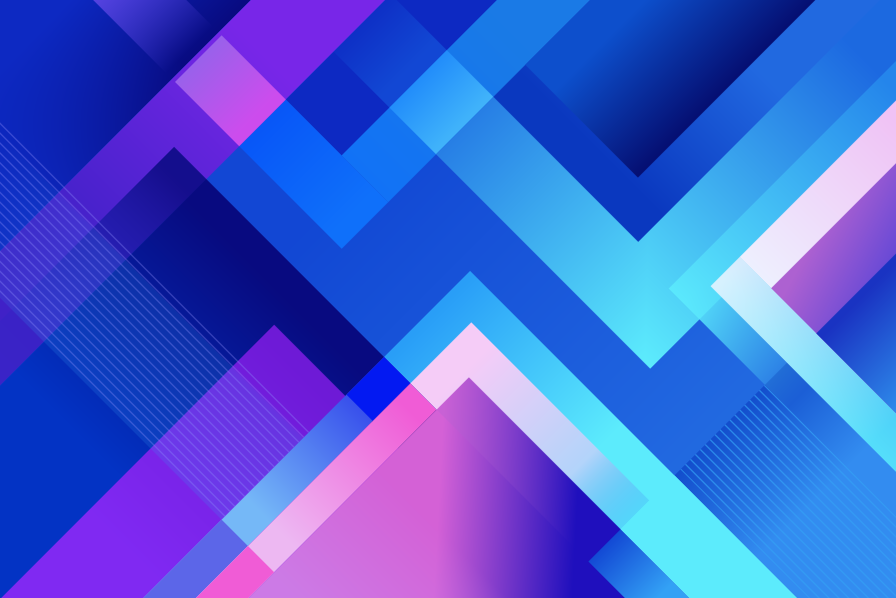
Write a Shadertoy shader that draws this background.

```glsl
const float FAR = 9.0;
const vec3 NAVY = vec3(0.03, 0.04, 0.50);
const vec3 ROYAL = vec3(0.05, 0.16, 0.76);
const vec3 BLUE = vec3(0.07, 0.28, 0.83);
const vec3 COBALT = vec3(0.13, 0.41, 0.88);
const vec3 AZURE = vec3(0.06, 0.44, 0.98);
const vec3 SKY = vec3(0.20, 0.63, 0.96);
const vec3 CYAN = vec3(0.36, 0.92, 0.99);
const vec3 VIOLET = vec3(0.47, 0.15, 0.91);
const vec3 ORCHID = vec3(0.68, 0.38, 0.82);
const vec3 PINK = vec3(0.94, 0.36, 0.84);
const vec3 BLUSH = vec3(0.96, 0.80, 0.97);

float ramp(float x, float a, float b) { return clamp((x - a) / (b - a), 0.0, 1.0); }

float above(float x, float a, float w) { return smoothstep(a - w, a + w, x); }

float band(float x, float a, float b, float w) { return above(x, a, w) - above(x, b, w); }

// Rectangle on the diagonal axes: r = (min x, max x, min y, max y)
float cell(vec2 q, vec4 r, float w) {
    return band(q.x, r.x, r.y, w) * band(q.y, r.z, r.w, w);
}

vec3 fill(vec3 base, vec3 a, vec3 b, float t, float mask) {
    return mix(base, mix(a, b, t), mask);
}

// Thin repeated lines running along one diagonal
float stripes(float x, float pitch, float w) {
    float dist = abs(fract(x / pitch) - 0.5) * pitch;
    return 1.0 - smoothstep(0.0, 0.0015 + w, dist);
}

vec3 upperLeft(vec3 col, vec2 q, float w) {
    // Corner, pale strip and violet ribbon
    col = fill(col, ROYAL, NAVY, ramp(q.x, 0.12, 0.42) * ramp(q.y, -0.3, 0.2), 1.0 - above(q.x, 0.42, w));
    col = mix(col, vec3(0.38, 0.28, 0.90), cell(q, vec4(-FAR, 0.42, 0.156, 0.312), w) * ramp(q.x, 0.40, 0.12));
    col = fill(col, vec3(0.25, 0.13, 0.78), VIOLET, ramp(q.y, -0.3, 0.35), band(q.x, 0.42, 0.645, w));
    // Dark slab
    float cover = mix(mix(0.1, 0.85, ramp(q.y, -0.5, 0.0)), 1.0, above(q.x, 0.645, w));
    col = fill(col, vec3(0.01, 0.20, 0.77), NAVY, ramp(q.y, -0.6, -0.02), cell(q, vec4(0.537, FAR, -FAR, 0.046), w) * cover);
    // Bright blue V with its dark heart
    col = fill(col, ROYAL, BLUE, band(q.y, 0.472, 0.664, w) * ramp(q.x, 0.6, 0.8), cell(q, vec4(0.645, 0.832, 0.312, FAR), w));
    col = fill(col, vec3(0.03, 0.34, 0.97), AZURE, ramp(q.x, 0.65, 0.95), cell(q, vec4(0.645, 0.988, 0.156, 0.312), w));
    col = fill(col, AZURE, vec3(0.10, 0.48, 0.90), ramp(q.y, 0.2, 0.8), cell(q, vec4(0.832, 0.988, 0.312, FAR), w));
    col = fill(col, vec3(0.13, 0.55, 0.98), vec3(0.25, 0.70, 0.98), ramp(q.x, 0.83, 0.98), cell(q, vec4(0.832, 0.988, 0.472, 0.664), w));
    return fill(col, vec3(0.60, 0.38, 0.92), vec3(0.80, 0.30, 0.93), ramp(q.x, 0.43, 0.62), cell(q, vec4(0.43, 0.645, 0.156, 0.312), w));
}

vec3 upperRight(vec3 col, vec2 q, float w) {
    // Luminous V
    float glow = min(ramp(q.x, 0.85, 1.68), ramp(q.y, 1.35, 0.48));
    col = fill(col, vec3(0.11, 0.41, 0.88), CYAN, glow, cell(q, vec4(0.988, 1.705, 0.472, FAR), w));
    // Shaded inner steps
    col = fill(col, vec3(0.04, 0.22, 0.75), COBALT, ramp(q.y, 0.75, 1.15), cell(q, vec4(0.988, 1.473, 0.664, FAR), w));
    return fill(col, vec3(0.05, 0.31, 0.80), vec3(0.02, 0.06, 0.45), ramp(q.x, 1.08, 1.36), cell(q, vec4(0.988, 1.365, 0.771, FAR), w));
}

vec3 rightChevron(vec3 col, vec2 q, float w) {
    // Lower corner with its shadow and lines
    float corner = cell(q, vec4(1.924, FAR, 0.334, FAR), w);
    col = fill(col, vec3(0.07, 0.30, 0.80), vec3(0.20, 0.55, 0.94), ramp(q.x, 1.92, 2.2), corner);
    col = mix(col, SKY, 0.7 * cell(q, vec4(1.924, FAR, 0.354, 0.637), w) * stripes(q.y, 0.0165, w));
    // Cyan rim, pale arm and orchid heart
    float fade = max(above(q.y, 0.711, w), ramp(q.x, 2.0, 1.65));
    col = fill(col, CYAN, vec3(0.14, 0.52, 0.92), ramp(q.y, 0.62, 1.35), cell(q, vec4(1.602, FAR, 0.637, FAR), w) * fade);
    fade = max(above(q.y, 0.809, w), 0.85 * ramp(q.x, 2.2, 1.68));
    col = fill(col, vec3(0.93, 0.96, 1.0), vec3(0.94, 0.76, 0.96), ramp(q.y, 0.75, 1.3), cell(q, vec4(1.668, FAR, 0.711, FAR), w) * fade);
    col = fill(col, ORCHID, vec3(0.36, 0.27, 0.84), ramp(q.x + 0.3 * q.y, 2.05, 2.28), cell(q, vec4(1.773, FAR, 0.809, FAR), w));
    return fill(col, vec3(0.10, 0.20, 0.76), SKY, ramp(q.x, 1.94, 2.25), cell(q, vec4(1.924, FAR, 0.809, FAR), w));
}

vec3 lowerLeft(vec3 col, vec2 q, float w) {
    // Violet slab crossed by a lined ribbon
    col = fill(col, vec3(0.50, 0.16, 0.95), vec3(0.43, 0.10, 0.84), ramp(q.y, -0.7, -0.1), cell(q, vec4(1.002, FAR, -FAR, -0.084), w));
    float ribbon = cell(q, vec4(0.2, 1.24, -0.498, -0.225), w) * ramp(q.x, 0.2, 0.6);
    col = mix(col, SKY, 0.17 * ribbon);
    float lines = cell(q, vec4(0.1, 1.24, -0.498, -0.2), w) * stripes(q.y, 0.0165, w);
    return mix(col, vec3(0.55, 0.55, 0.98), 0.35 * lines);
}

vec3 centrePeak(vec3 col, vec2 q, float w) {
    // Cyan outer peak and its tinted left arm
    col = fill(col, vec3(0.16, 0.62, 0.97), CYAN, ramp(q.x, 1.25, 1.75), cell(q, vec4(1.24, FAR, 0.046, 0.334), w));
    float leftArm = cell(q, vec4(1.24, 1.328, -FAR, 0.046), w);
    col = fill(col, vec3(0.20, 0.28, 0.92), vec3(0.46, 0.72, 0.97), ramp(q.y, -0.05, -0.42), leftArm);
    col = mix(col, vec3(0.36, 0.40, 0.91), leftArm * (1.0 - above(q.y, -0.498, w)));
    col = mix(col, vec3(0.01, 0.10, 0.95), leftArm * above(q.y, -0.08, w));
    // Blush middle peak
    vec3 pale = mix(BLUSH, vec3(0.70, 0.83, 0.98), ramp(q.x, 1.4, 1.75));
    pale = mix(pale, SKY, ramp(q.x, 1.75, 1.95));
    col = mix(col, pale, cell(q, vec4(1.328, 1.924, 0.046, 0.25), w) * ramp(q.x, 2.0, 1.75));
    float pinkArm = cell(q, vec4(1.328, 1.416, -FAR, 0.046), w);
    col = fill(col, PINK, vec3(0.93, 0.72, 0.95), ramp(q.y, 0.0, -0.42), pinkArm);
    col = mix(col, PINK, pinkArm * (1.0 - above(q.y, -0.498, w)));
    // Magenta heart sinking into indigo
    float depth = ramp(q.x + 0.9 * q.y, 1.48, 1.92);
    vec3 heart = mix(vec3(0.83, 0.38, 0.84), vec3(0.12, 0.06, 0.74), depth);
    heart = mix(heart, vec3(0.80, 0.48, 0.90), ramp(q.y, -0.15, -0.5));
    heart = mix(heart, ORCHID, 0.3 * band(q.y, 0.046, 0.154, w) * (1.0 - depth));
    col = mix(col, heart, cell(q, vec4(1.416, FAR, -FAR, 0.154), w));
    // Bright foot of the right arm
    col = fill(col, BLUE, SKY, ramp(q.x, 1.92, 2.1), cell(q, vec4(1.924, FAR, 0.046, 0.154), w));
    return mix(col, CYAN, cell(q, vec4(1.924, FAR, 0.154, 0.334), w));
}

void mainImage(out vec4 fragColor, in vec2 fragCoord) {
    vec2 p = fragCoord / iResolution.xy;
    p = vec2(1.5 * p.x, 1.0 - p.y);
    vec2 q = vec2(p.x + p.y, p.x - p.y);
    float w = 1.0 / iResolution.y;

    vec3 col = mix(BLUE, COBALT, ramp(q.x, 0.9, 1.9));
    col = upperLeft(col, q, w);
    col = upperRight(col, q, w);
    col = rightChevron(col, q, w);
    col = lowerLeft(col, q, w);
    col = centrePeak(col, q, w);
    fragColor = vec4(col, 1.0);
}
```
